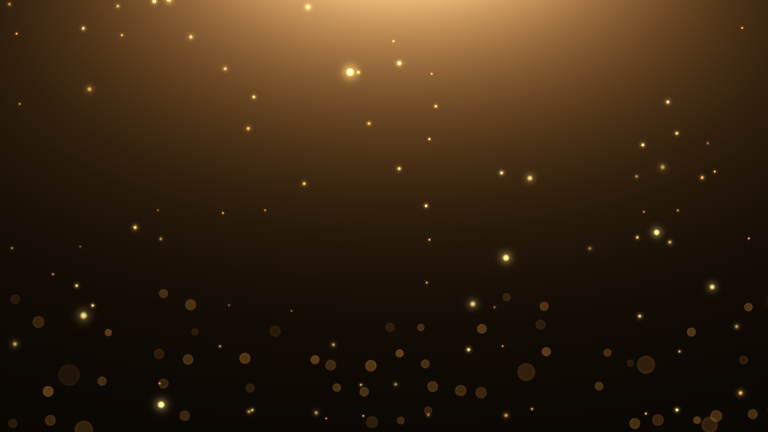
Reproduce this background procedurally as a Shadertoy shader.

```glsl
// Golden light falling from the top edge over drifting sparks and a low band of bokeh discs.

vec3 hash3(vec2 cell) {
    vec3 q = fract(vec3(cell.xyx) * vec3(0.1031, 0.1030, 0.0973));
    q += dot(q, q.yxz + 33.33);
    return fract((q.xxy + q.yzz) * q.zyx);
}

// Dark brown to pale gold, driven by one brightness value
vec3 goldRamp(float v) {
    return v * vec3(1.0, 0.64 + 0.18 * v * v, 0.2 + 0.33 * v);
}

// Wide soft glow centred on the top edge, spreading as it falls
float topGlow(vec2 p, float aspect) {
    float x = p.x - 0.52 * aspect;
    float depth = 1.0 - p.y;
    float fall = exp(-2.7 * depth - 1.8 * depth * depth);
    return 0.035 + 0.87 * fall * exp(-x * x / (0.5 + 0.8 * depth));
}

// One glowing spark at most in each grid cell
vec3 sparks(vec2 p, float size, float density, float radius, float seed) {
    vec2 cell = floor(p / size);
    vec3 h = hash3(cell + seed);
    vec3 k = hash3(cell + seed + 47.0);
    vec2 centre = (cell + 0.3 + 0.4 * h.xy) * size;
    float d = length(p - centre);
    float r = radius * mix(0.4, 1.0, k.x * k.x);
    float px = 1.0 / iResolution.y;
    float core = 1.0 - smoothstep(r * 0.5 - px, r + px, d);
    float halo = exp(-d * d / (r * r * 3.5)) * (1.0 - smoothstep(0.2, 0.3, d / size));
    vec3 tint = mix(vec3(0.85, 0.55, 0.2), vec3(1.0, 0.9, 0.55), k.x);
    return step(h.z, density) * mix(0.45, 1.0, k.y) * tint * (core + 0.4 * halo);
}

// Translucent disc with a faint rim; returns its opacity
float bokeh(vec2 p, float size, float density, vec2 radii, float ceiling, float seed) {
    vec2 cell = floor(p / size);
    vec3 h = hash3(cell + seed);
    vec3 k = hash3(cell + seed + 71.0);
    vec2 centre = (cell + 0.25 + 0.5 * h.xy) * size;
    float d = length(p - centre);
    float r = mix(radii.x, radii.y, k.x);
    float px = 1.0 / iResolution.y;
    float disc = 1.0 - smoothstep(r - px, r + px, d);
    float rim = smoothstep(0.6, 1.0, d / r);
    float present = step(h.z, density) * step(centre.y, ceiling);
    return present * disc * (0.75 + 0.25 * rim) * mix(0.25, 0.9, k.y);
}

void mainImage(out vec4 fragColor, in vec2 fragCoord) {
    vec2 p = fragCoord / iResolution.y;
    float aspect = iResolution.x / iResolution.y;
    vec3 color = goldRamp(topGlow(p, aspect));

    // Discs: many small ones, then a few large ones near the floor
    float small = bokeh(p, 0.068, 0.36, vec2(0.008, 0.014), 0.345, 11.0);
    float large = bokeh(p + vec2(0.05, 0.06), 0.15, 0.4, vec2(0.018, 0.025), 0.24, 29.0);
    color = mix(color, vec3(0.42, 0.27, 0.1), large * 0.75);
    color = mix(color, vec3(0.62, 0.41, 0.16), small * 0.8);

    // Sparks: fine dust, scattered points and rare bright ones
    for (int i = 0; i < 3; i++) {
        float layer = float(i);
        vec2 offset = vec2(0.037, 0.021) * layer;
        color += sparks(p + offset, 0.08 + 0.055 * layer, 0.22 - 0.03 * layer,
                        0.004 + 0.003 * layer, 5.0 + 19.0 * layer);
    }

    fragColor = vec4(min(color, 1.0), 1.0);
}
```
